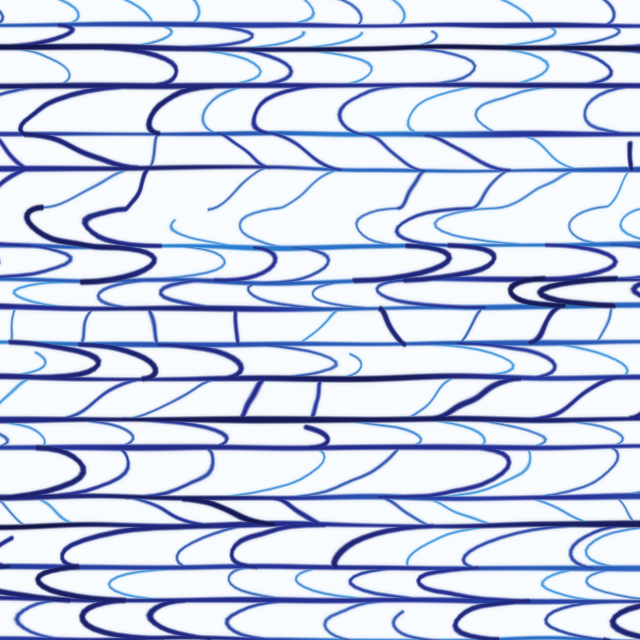
A WebGL 1 fragment shader for this pattern:

```glsl
precision highp float;
uniform vec2 u_resolution;

const float PI = 3.14159265;
const float ROWS = 17.5;
const float COLUMN_GAP = 0.12;
const vec3 PAPER = vec3(0.975, 0.99, 0.998);

float hash(vec2 p) {
  vec3 q = fract(vec3(p.xyx) * 0.1031);
  q += dot(q, q.yzx + 33.33);
  return fract((q.x + q.y) * q.z);
}

float noise(vec2 p) {
  vec2 i = floor(p), f = fract(p);
  f = f * f * (3.0 - 2.0 * f);
  return mix(mix(hash(i), hash(i + vec2(1.0, 0.0)), f.x),
             mix(hash(i + vec2(0.0, 1.0)), hash(i + 1.0), f.x), f.y);
}

// Navy through royal blue to azure
vec3 inkColor(float tone) {
  vec3 royal = vec3(0.15, 0.19, 0.59);
  return tone < 0.5 ? mix(vec3(0.07, 0.08, 0.28), royal, tone * 2.0)
                    : mix(royal, vec3(0.16, 0.53, 0.85), tone * 2.0 - 1.0);
}

// Soft ink edge with a faint wash around it
vec3 addStroke(vec3 color, float dist, float halfWidth, float tone) {
  float cover = 1.0 - smoothstep(halfWidth - 0.0022, halfWidth + 0.0032, dist);
  float wash = 0.06 * (1.0 - smoothstep(halfWidth, halfWidth + 0.008, dist));
  return min(color, mix(PAPER, inkColor(tone), max(cover, wash)));
}

float segmentDistance(vec2 p, vec2 a, vec2 b) {
  vec2 ab = b - a;
  return length(p - a - ab * clamp(dot(p - a, ab) / dot(ab, ab), 0.0, 1.0));
}

// Height of the line below a row
float boundary(float row) {
  return (row + 0.54 * (hash(vec2(row + 40.0, 3.7)) - 0.5)) / ROWS;
}

// Where a column's curve crosses a boundary
float crossing(float column, float row) {
  float shift = 0.14 * (hash(vec2(row + 40.0, 17.3)) - 0.5) + 0.05 * (mod(row, 2.0) - 0.5);
  return (column + 0.95 * (hash(vec2(column + 50.0, row + 90.0)) - 0.5)) * COLUMN_GAP + shift;
}

// Bowed or slanted curves joining the two lines of a row
vec3 drawCurves(vec3 color, vec2 p, float row) {
  float low = boundary(row), high = boundary(row + 1.0);
  float kind = hash(vec2(row + 40.0, 29.1));
  float side = kind < 0.25 ? 0.0 : (kind < 0.62 ? -1.0 : 1.0);
  float reach = side * mix(0.07, 0.115, hash(vec2(row + 40.0, 41.9)));
  float home = floor(p.x / COLUMN_GAP + 0.5);

  for (int c = -3; c <= 3; c++) {
    float column = home + float(c);
    vec2 id = vec2(column + 70.0, row + 130.0);
    float bow = reach * mix(0.55, 1.25, hash(id + 11.0));
    float x0 = crossing(column, row), x1 = crossing(column, row + 1.0);
    float margin = abs(bow) + 0.014;
    if (p.x < min(x0, x1) - margin || p.x > max(x0, x1) + margin) continue;

    // A few strokes stop short of the upper line
    float stop = hash(id + 23.0) > 0.92 ? 0.65 : 1.0;
    float dist = 1.0;
    vec2 previous = vec2(x0, low);
    for (int s = 1; s <= 14; s++) {
      float t = float(s) / 14.0 * stop;
      float rise = mix(0.5 - 0.5 * cos(t * PI), t, 0.08);
      vec2 next = vec2(mix(x0, x1, t) + bow * sin(t * PI), mix(low, high, rise));
      dist = min(dist, segmentDistance(p, previous, next));
      previous = next;
    }
    float tone = 0.85 * hash(id + 37.0) + 0.6 * noise(vec2(p.x * 2.5, row * 0.7 + 60.0)) - 0.08;
    tone = clamp(tone, 0.0, 1.0);
    float halfWidth = mix(0.0040, 0.0011, smoothstep(0.2, 0.85, tone));
    color = addStroke(color, dist, halfWidth, tone);
  }
  return color;
}

// Long horizontal line with changing weight and hue
vec3 drawLine(vec3 color, vec2 p, float row) {
  float seed = row * 7.3 + 200.0;
  float weight = noise(vec2(p.x * 5.0 + 9.0, seed));
  float tone = 0.9 * hash(vec2(row + 40.0, 53.3)) + 0.7 * noise(vec2(p.x * 3.5, seed + 50.0)) - 0.4;
  tone = clamp(tone, 0.0, 1.0);
  float absent = 1.0 - step(0.1, hash(vec2(row + 40.0, 67.7)));
  float halfWidth = mix(0.0028, 0.0056, weight) - 0.0016 * tone;
  float sway = 0.003 * (noise(vec2(p.x * 6.0, seed + 90.0)) - 0.5);
  return addStroke(color, abs(p.y - boundary(row) - sway) + absent, halfWidth, tone);
}

void main() {
  vec2 p = gl_FragCoord.xy / u_resolution.y;
  // Unsteady hand
  p += vec2(0.014, 0.007) * (vec2(noise(p * 24.0 + 5.0), noise(p * vec2(7.0, 12.0) + 31.0)) - 0.5);

  float row = floor(p.y * ROWS);
  if (p.y < boundary(row)) row -= 1.0;
  else if (p.y >= boundary(row + 1.0)) row += 1.0;
  float middle = 0.5 * (boundary(row) + boundary(row + 1.0));
  float neighbour = row + (p.y < middle ? -1.0 : 1.0);

  vec3 color = drawCurves(PAPER, p, row);
  color = drawCurves(color, p, neighbour);
  color = drawLine(color, p, row);
  color = drawLine(color, p, row + 1.0);
  gl_FragColor = vec4(color, 1.0);
}
```
